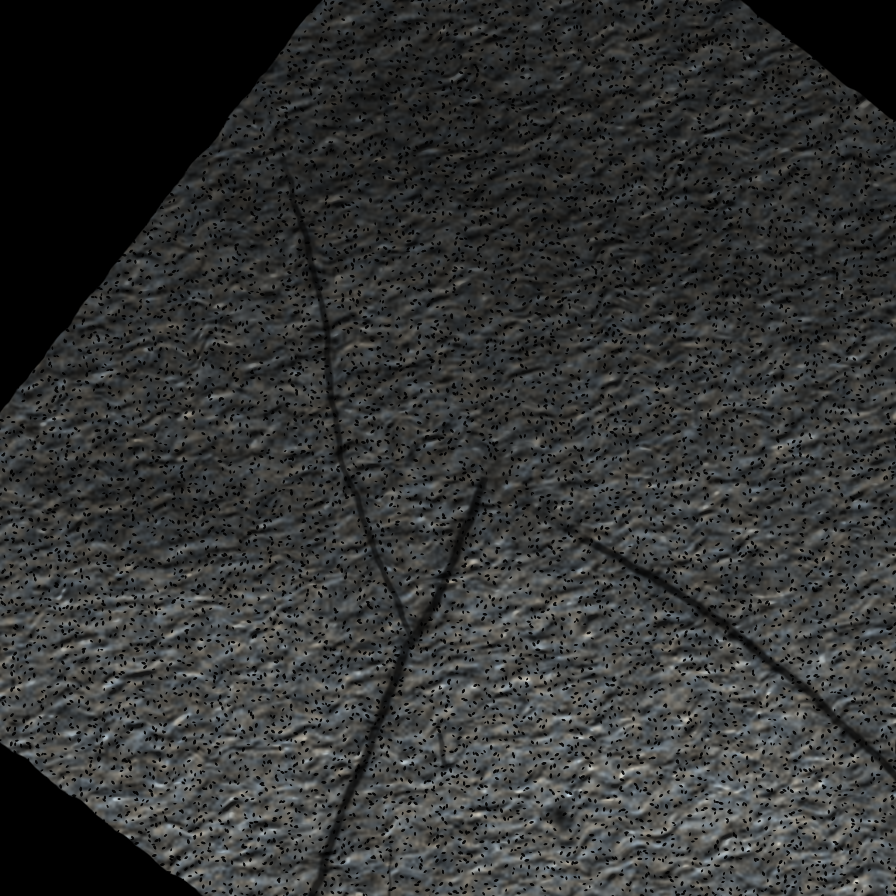
Give the GLSL for this texture, as a Shadertoy shader.

```glsl
#define GRAIN_SCALE vec2(52.0, 105.0)
#define GRAIN_TILT 0.22
#define RELIEF 1.25
#define SPECK_CELLS 115.0
#define SPECK_SHARE 0.42
#define CRACK_DEPTH 0.72
#define EDGE_ROUGHNESS 0.009
#define SHADE_LOW 0.335
#define SHADE_HIGH 0.172

// Vertices of the three cracks, stored one after another
const vec2 CRACKS[22] = vec2[22](
    vec2(.297, .889), vec2(.319, .811), vec2(.341, .733), vec2(.365, .629),
    vec2(.368, .570), vec2(.382, .486), vec2(.410, .408), vec2(.440, .333),
    vec2(.458, .290),
    vec2(.540, .464), vec2(.521, .414), vec2(.488, .329), vec2(.458, .284),
    vec2(.423, .193), vec2(.391, .115), vec2(.345, -.01),
    vec2(.540, .464), vec2(.612, .421), vec2(.690, .378), vec2(.781, .323),
    vec2(.898, .232), vec2(1.01, .125));

float hash(vec2 p) {
    return fract(sin(dot(p, vec2(127.1, 311.7))) * 43758.5);
}

float noise(vec2 p) {
    vec2 cell = floor(p), f = fract(p);
    f = f * f * (3.0 - 2.0 * f);
    return mix(mix(hash(cell), hash(cell + vec2(1, 0)), f.x),
               mix(hash(cell + vec2(0, 1)), hash(cell + vec2(1, 1)), f.x), f.y);
}

float fbm(vec2 p) {
    float sum = 0.0, amplitude = 0.5;
    for (int i = 0; i < 4; i++) {
        sum += amplitude * noise(p);
        p = mat2(1.6, 1.2, -1.2, 1.6) * p + 7.3;
        amplitude *= 0.5;
    }
    return sum;
}

vec2 rotate(vec2 p, float angle) {
    float c = cos(angle), s = sin(angle);
    return vec2(c * p.x + s * p.y, c * p.y - s * p.x);
}

float segmentDistance(vec2 p, vec2 a, vec2 b) {
    vec2 ab = b - a;
    return length(p - a - ab * clamp(dot(p - a, ab) / dot(ab, ab), 0.0, 1.0));
}

// Signed distance to the line a-b, positive on its right side
float rightOf(vec2 p, vec2 a, vec2 b) {
    vec2 d = normalize(b - a);
    return dot(p - a, vec2(d.y, -d.x));
}

float crack(vec2 p, int first, int last, float width) {
    float d = 1.0;
    for (int i = first; i < last; i++)
        d = min(d, segmentDistance(p, CRACKS[i], CRACKS[i + 1]));
    float core = 1.0 - smoothstep(0.3 * width, width, d);
    return 0.75 * core + 0.25 * exp(-d * d / (5.0 * width * width));
}

float patchShade(vec2 p, vec2 center, vec2 size) {
    vec2 q = (p - center) / size;
    return exp(-dot(q, q));
}

// Tilted, wavy flakes of the stone surface
float flakes(vec2 p) {
    vec2 warp = vec2(noise(p * 38.0), noise(p * 38.0 + 19.0)) - 0.5;
    vec2 q = rotate(p + 0.016 * warp, GRAIN_TILT) * GRAIN_SCALE;
    return 0.68 * noise(q) + 0.32 * noise(q * 2.1 + 5.0);
}

// One small elongated dark pit per occupied cell
float specks(vec2 p, float seed, float blur) {
    vec2 q = rotate(p, 0.5 + seed) * SPECK_CELLS + seed * 31.0;
    vec2 cell = floor(q) + seed * 57.0;
    vec2 center = 0.35 + 0.3 * vec2(hash(cell), hash(cell + 3.7));
    vec2 d = rotate(fract(q) - center, 6.28 * hash(cell + 8.1));
    float radius = mix(0.12, 0.24, hash(cell + 5.3));
    float pit = 1.0 - smoothstep(radius - blur, radius + blur, length(d * vec2(0.75, 1.35)));
    return pit * step(hash(cell + 1.9), SPECK_SHARE);
}

void mainImage(out vec4 fragColor, in vec2 fragCoord) {
    vec2 p = fragCoord / iResolution.xy;
    float pixel = 1.0 / iResolution.y;

    // Slab outline with chipped edges
    float slab = rightOf(p, vec2(0.0, .538), vec2(.358, 1.0));
    slab = min(slab, rightOf(p, vec2(.827, 1.0), vec2(1.0, .863)));
    slab = min(slab, rightOf(p, vec2(.228, 0.0), vec2(0.0, .173)));
    slab = min(slab, min(p.x, 1.0 - p.x) + 0.002);
    slab += EDGE_ROUGHNESS * (fbm(p * 32.0) - 0.47);
    float inside = smoothstep(-pixel, pixel, slab);

    // Broad light falling off toward the top
    float shade = mix(SHADE_LOW, SHADE_HIGH, smoothstep(-0.05, 0.95, p.y));
    shade *= 1.0 - 0.22 * patchShade(p, vec2(.50, .84), vec2(.20, .10));
    shade *= 1.0 - 0.20 * patchShade(p, vec2(.79, .70), vec2(.20, .06));
    shade *= 1.0 - 0.20 * patchShade(p, vec2(.16, .43), vec2(.22, .06));
    shade *= 1.0 + 0.12 * patchShade(p, vec2(.75, .20), vec2(.30, .18));
    shade *= 0.84 + 0.34 * fbm(p * vec2(7.0, 12.0));

    // Flake relief, fine grit and scattered glints
    float height = flakes(p);
    float slope = height - flakes(p + vec2(-0.002, 0.0042));
    float grit = noise(p * 260.0) - 0.5;
    float surface = 1.0 + RELIEF * slope + 0.65 * (height - 0.5) + 0.4 * grit;
    float glint = smoothstep(0.72, 0.95, noise(p * vec2(85.0, 120.0) + 40.0));
    surface += 0.6 * glint * smoothstep(0.0, 0.3, slope);
    float hue = noise(p * vec2(90.0, 140.0) + 71.0) - 0.5;
    vec3 tint = vec3(0.985, 1.01, 1.0) + hue * vec3(0.17, 0.02, -0.15);
    vec3 color = shade * max(surface, 0.25) * tint;

    // Cracks, the chip at their junction and small pits
    vec2 bent = p + 0.007 * (vec2(fbm(p * 45.0), fbm(p * 45.0 + 23.0)) - 0.47);
    float cut = 0.85 * crack(bent, 0, 8, 0.0048) * smoothstep(0.91, 0.75, p.y);
    cut = max(cut, crack(bent, 9, 15, 0.0075));
    cut = max(cut, crack(bent, 16, 21, 0.0066) * mix(0.35, 1.0, smoothstep(.56, .70, p.x)));
    cut = max(cut, 0.7 * patchShade(bent, vec2(.543, .463), vec2(.012, .009)));
    cut = max(cut, 0.6 * patchShade(bent, vec2(.458, .287), vec2(.014, .010)));
    cut = max(cut, 1.2 * patchShade(bent, vec2(.627, .089), vec2(.011, .012)));
    float hairline = segmentDistance(bent, vec2(.490, .178), vec2(.498, .142));
    hairline = min(hairline, segmentDistance(bent, vec2(.436, .055), vec2(.436, 0.0)) + 0.0015);
    cut = max(cut, 0.65 * (1.0 - smoothstep(0.001, 0.0042, hairline)));
    color *= 1.0 - CRACK_DEPTH * cut;

    float blur = max(0.06, 0.6 * pixel * SPECK_CELLS);
    float pits = max(specks(p, 0.0, blur), specks(p, 1.0, blur));
    color *= 1.0 - 0.93 * pits;
    fragColor = vec4(clamp(color, 0.0, 1.0) * inside, 1.0);
}
```
